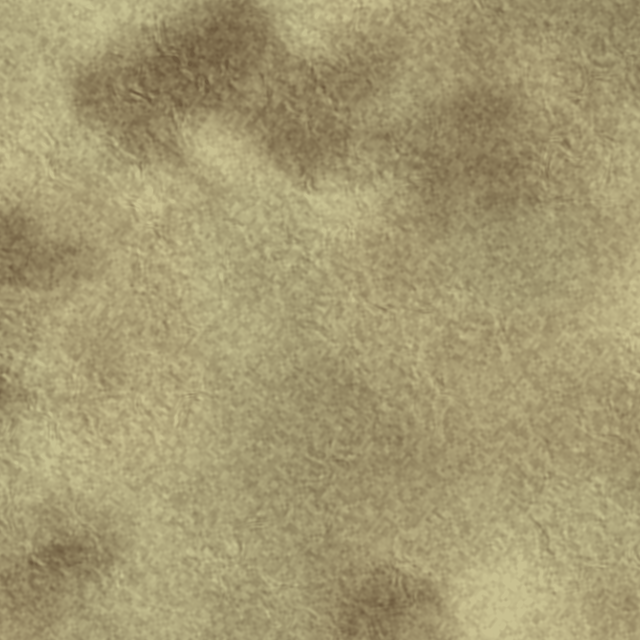
A Shadertoy shader for this texture:

```glsl
// Weathered sandy parchment: soft brown stains, crinkled relief and fine grain.

const vec3 DARK_UMBER = vec3(0.47, 0.40, 0.28);
const vec3 PALE_SAND = vec3(0.75, 0.71, 0.53);
const vec3 MOSS_TINT = vec3(-0.008, 0.003, 0.004);

const float BASE_TONE = 0.79;
const float CLOUD_SCALE = 4.3;
const float CLOUD_STRENGTH = 1.0;
const float STAIN_SCALE = 3.6;
const float STAIN_STRENGTH = 0.68;
const float RELIEF_SCALE = 48.0;
const float RELIEF_STRENGTH = 0.62;
const float RELIEF_STEP = 0.0021;
const float GRAIN_SCALE = 185.0;
const float GRAIN_STRENGTH = 0.58;
const vec2 LIGHT_DIRECTION = vec2(0.8, 0.6);

vec2 hash2(vec2 p) {
    vec3 q = fract(vec3(p.xyx) * vec3(0.1031, 0.1030, 0.0973));
    q += dot(q, q.yzx + 33.33);
    return fract((q.xx + q.yz) * q.zy);
}

// Smooth value noise in 0..1
float valueNoise(vec2 p) {
    vec2 cell = floor(p), f = fract(p);
    f = f * f * (3.0 - 2.0 * f);
    float low = mix(hash2(cell).x, hash2(cell + vec2(1, 0)).x, f.x);
    float high = mix(hash2(cell + vec2(0, 1)).x, hash2(cell + vec2(1, 1)).x, f.x);
    return mix(low, high, f.y);
}

// Four rotated octaves, normalised to 0..1
float fbm(vec2 p) {
    float sum = 0.0, weight = 0.533;
    for (int i = 0; i < 4; i++) {
        sum += weight * valueNoise(p);
        p = mat2(1.6, 1.2, -1.2, 1.6) * p + 17.3;
        weight *= 0.5;
    }
    return sum;
}

// Cellular noise with rounded cell borders
float softCells(vec2 p) {
    vec2 cell = floor(p), f = fract(p);
    float sum = 0.0;
    for (int y = -1; y <= 1; y++) {
        for (int x = -1; x <= 1; x++) {
            vec2 offset = vec2(x, y);
            vec2 d = offset + hash2(cell + offset) - f;
            sum += exp(-7.0 * dot(d, d));
        }
    }
    return -log(sum + 0.001) / 7.0;
}

// Surface height: lightly warped cells broken up by finer lumps
float surfaceHeight(vec2 p) {
    vec2 warp = vec2(valueNoise(p * 30.0), valueNoise(p * 30.0 + 40.0)) - 0.5;
    vec2 q = mat2(0.8, 0.6, -0.6, 0.8) * p * RELIEF_SCALE + warp * 1.1;
    return 0.55 * softCells(q)
         + 0.50 * valueNoise(mat2(1.5, 0.9, -0.9, 1.5) * q + 9.0)
         + 0.35 * valueNoise(q * 2.9 + 25.0);
}

void mainImage(out vec4 fragColor, in vec2 fragCoord) {
    vec2 p = fragCoord / iResolution.y;

    // Broad tone: pale clouds and darker stains with soft edges
    float clouds = fbm(p * CLOUD_SCALE + 3.7) - 0.5;
    vec2 drift = vec2(valueNoise(p * 6.0 + 51.0), valueNoise(p * 6.0 + 83.0)) - 0.5;
    float stain = smoothstep(0.51, 0.80, fbm(p * STAIN_SCALE + 0.5 * drift + 61.0));

    // Relief lit from the side, rougher in patches and on stains
    vec2 lightStep = LIGHT_DIRECTION * RELIEF_STEP;
    float relief = surfaceHeight(p - lightStep) - surfaceHeight(p + lightStep);
    float roughness = 0.3 + 0.9 * smoothstep(0.35, 0.68, fbm(p * 8.0 + 29.0)) + 0.3 * stain;

    // Fine grain in two sizes, rotated to hide the lattice
    vec2 grainPoint = mat2(0.8, 0.6, -0.6, 0.8) * p * GRAIN_SCALE;
    float grain = 0.6 * valueNoise(grainPoint)
                + 0.4 * valueNoise(p * GRAIN_SCALE * 0.6 + 70.0) - 0.5;

    float tone = BASE_TONE + CLOUD_STRENGTH * clouds - STAIN_STRENGTH * stain
               + RELIEF_STRENGTH * roughness * relief + GRAIN_STRENGTH * grain;

    // Colour ramp, limited at both ends
    tone = clamp(tone, -0.15, 1.15);
    vec3 colour = mix(DARK_UMBER, PALE_SAND, tone);
    float moss = smoothstep(0.35, 0.75, valueNoise(p * 5.0 + 12.0));
    colour += MOSS_TINT * moss * (1.0 - stain);

    fragColor = vec4(colour, 1.0);
}
```
